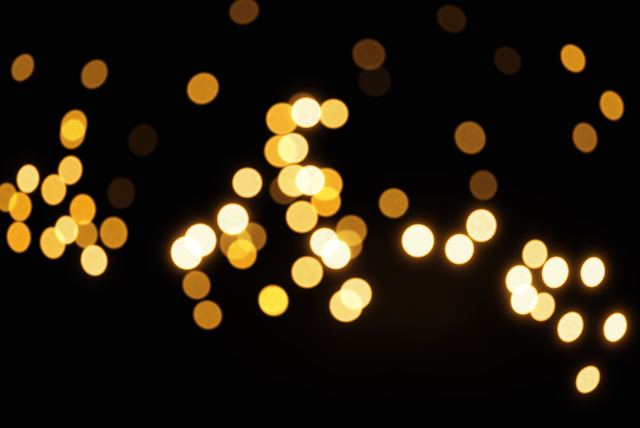
Reproduce this background procedurally as a Shadertoy shader.

```glsl
// Out-of-focus golden lights: clustered bokeh discs glowing on near-black.

// Lengths are in canvas heights, measured from the canvas centre.
const float DISC_RADIUS = 0.0395;
const float SIZE_JITTER = 0.08;
const float PLACE_JITTER = 0.22;
const float EDGE_SOFTNESS = 0.005;
const float CAT_EYE = 1.1;         // how strongly discs narrow away from the centre
const float ROUND_ZONE = 0.1;      // discs nearer than this stay circular
const float TIP_ROUNDING = 0.012;
const float HALO_HEAT = 0.33;
const float HALO_REACH = 0.011;
const float GRAIN_SCALE = 75.0;
const float GRAIN_AMOUNT = 0.06;
const float RIM_BOOST = 0.05;
const float GOLDEN_ANGLE = 2.39996;

const vec3 NIGHT = vec3(0.010, 0.006, 0.006);
const vec3 BROWN = vec3(0.31, 0.16, 0.04);
const vec3 UMBER = vec3(0.65, 0.40, 0.09);
const vec3 AMBER = vec3(0.95, 0.64, 0.09);
const vec3 STRAW = vec3(0.96, 0.83, 0.41);
const vec3 CREAM = vec3(0.98, 0.97, 0.87);

const vec2 HAZE_CENTRE = vec2(0.20, -0.17);
const vec2 HAZE_FALLOFF = vec2(3.5, 6.5);
const float HAZE_HEAT = 0.05;

struct Cluster {
    vec2 centre;
    vec2 span;     // half axes
    float lean;    // rise per unit of x
    int count;
    vec2 heat;     // dimmest and hottest light
    float seed;
};

const Cluster CORE    = Cluster(vec2(-0.066, -0.070), vec2(0.29, 0.19), 0.0, 25, vec2(0.28, 1.08), 3.0);
const Cluster COLUMN  = Cluster(vec2(-0.035, 0.190), vec2(0.09, 0.12), 0.0, 5, vec2(0.55, 0.98), 8.0);
const Cluster LEFT    = Cluster(vec2(-0.620, 0.005), vec2(0.13, 0.10), -0.3, 12, vec2(0.42, 0.88), 5.0);
const Cluster RIGHT   = Cluster(vec2(0.530, -0.180), vec2(0.20, 0.14), -0.8, 11, vec2(0.84, 1.10), 11.0);
const Cluster SCATTER = Cluster(vec2(0.0, 0.270), vec2(0.88, 0.25), 0.0, 20, vec2(0.04, 0.60), 17.0);

vec2 hash2(vec2 p) {
    p = vec2(dot(p, vec2(127.1, 311.7)), dot(p, vec2(269.5, 183.3)));
    return fract(sin(p) * 43758.5) * 2.0 - 1.0;
}

float gradientNoise(vec2 p) {
    vec2 i = floor(p), f = fract(p);
    vec2 u = f * f * f * (f * (f * 6.0 - 15.0) + 10.0);
    vec2 e = vec2(0.0, 1.0);
    float low = mix(dot(hash2(i), f), dot(hash2(i + e.yx), f - e.yx), u.x);
    float high = mix(dot(hash2(i + e.xy), f - e.xy), dot(hash2(i + e.yy), f - e.yy), u.x);
    return mix(low, high, u.y);
}

// Black, brown, amber, straw, cream as heat rises from 0 to 1.
vec3 heatColour(float heat) {
    float h = clamp(heat, 0.0, 1.0) * 5.0;
    vec3 c = BROWN * min(h, 1.0);
    c = mix(c, UMBER, clamp(h - 1.0, 0.0, 1.0));
    c = mix(c, AMBER, clamp(h - 2.0, 0.0, 1.0));
    c = mix(c, STRAW, clamp(h - 3.0, 0.0, 1.0));
    return mix(c, CREAM, clamp(h - 4.0, 0.0, 1.0));
}

vec3 screenBlend(vec3 a, vec3 b) {
    return 1.0 - (1.0 - a) * (1.0 - b);
}

float smoothMax(float a, float b, float k) {
    float h = max(k - abs(a - b), 0.0) / k;
    return max(a, b) + h * h * k * 0.25;
}

// Overlap of two circles pulled apart along the direction from the centre.
float catEyeDistance(vec2 p, vec2 place, float radius) {
    float far = length(place);
    float squeeze = CAT_EYE * max(far - ROUND_ZONE, 0.0);
    vec2 shift = place / max(far, 0.001) * radius * squeeze * 0.5;
    vec2 q = p - place;
    return smoothMax(length(q - shift), length(q + shift), TIP_ROUNDING) - radius;
}

vec3 addCluster(vec3 colour, vec2 p, Cluster c, float grain) {
    float softness = max(EDGE_SOFTNESS, 0.8 / iResolution.y);
    for (int i = 0; i < c.count; i++) {
        // Jittered sunflower placement keeps the lights evenly spread.
        float n = float(i);
        float angle = n * GOLDEN_ANGLE + c.seed;
        vec2 jitter = hash2(vec2(n, c.seed));
        vec2 offset = sqrt((n + 0.5) / float(c.count)) * vec2(cos(angle), sin(angle));
        offset = (offset + PLACE_JITTER * jitter) * c.span;
        offset.y += c.lean * offset.x;

        float radius = DISC_RADIUS * (1.0 + SIZE_JITTER * hash2(vec2(c.seed, n)).x);
        float d = catEyeDistance(p, c.centre + offset, radius);

        // Soft disc with a faint bright rim, and a halo around the hottest.
        float heat = mix(c.heat.x, c.heat.y, fract(n * 0.7549 + c.seed * 0.37));
        float rim = RIM_BOOST * smoothstep(-0.3 * radius, -0.1 * radius, d);
        float disc = heat * (1.0 + grain + rim) * smoothstep(softness, -softness, d);
        float halo = HALO_HEAT * smoothstep(0.75, 1.0, heat) * exp(-max(d, 0.0) / HALO_REACH);
        colour = screenBlend(colour, heatColour(max(disc, halo)));
    }
    return colour;
}

void mainImage(out vec4 fragColor, in vec2 fragCoord) {
    vec2 p = (fragCoord - 0.5 * iResolution.xy) / iResolution.y;
    float grain = GRAIN_AMOUNT * gradientNoise(p * GRAIN_SCALE);

    // Dim warm haze near the ground
    vec2 q = (p - HAZE_CENTRE) * HAZE_FALLOFF;
    float haze = HAZE_HEAT * exp(-dot(q, q)) * (1.0 + 0.6 * gradientNoise(p * 9.0));
    vec3 colour = NIGHT + heatColour(haze);

    colour = addCluster(colour, p, SCATTER, grain);
    colour = addCluster(colour, p, LEFT, grain);
    colour = addCluster(colour, p, COLUMN, grain);
    colour = addCluster(colour, p, CORE, grain);
    colour = addCluster(colour, p, RIGHT, grain);
    fragColor = vec4(colour, 1.0);
}
```
